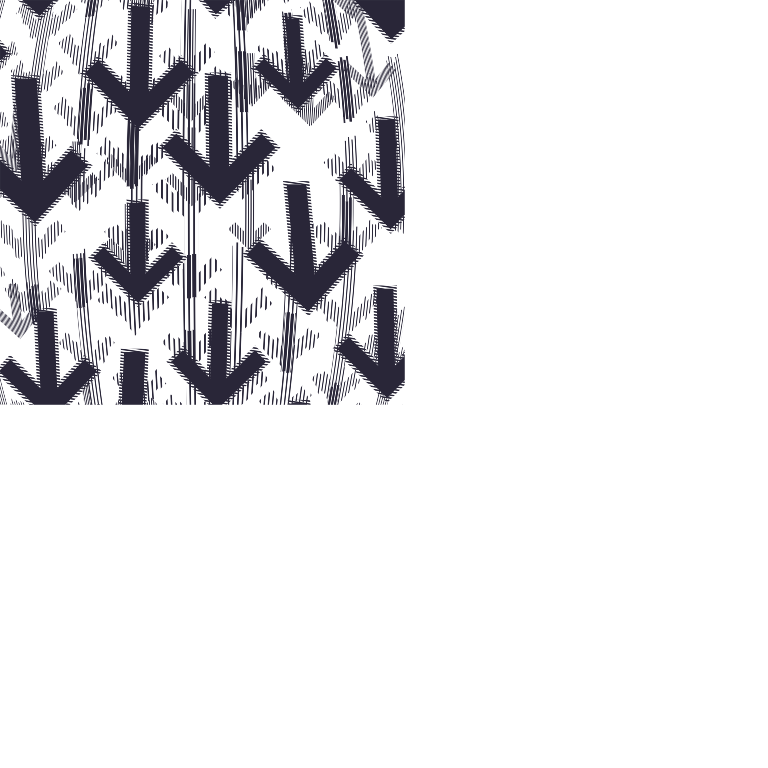
Give the GLSL for this pattern, as a WebGL 2 fragment shader.

```glsl
#version 300 es
precision highp float;
// A square patch in the upper left corner, filled with downward arrows on white.
// Solid arrows lie over bowed columns of arrows cut into fine upright hatching;
// every layer is a jittered, staggered grid of one arrow distance function.
uniform vec2 u_resolution;
out vec4 outColor;

const vec3 PAPER = vec3(1.0);
const vec3 INK = vec3(0.16, 0.15, 0.22);
const float PATCH = 0.527; // side of the patch in canvas units

vec3 hash3(vec2 cell) {
  vec3 h = fract(cell.xyx * vec3(0.1031, 0.1030, 0.0973));
  h += dot(h, h.yxz + 33.33);
  return fract((h.xxy + h.yzz) * h.zyx);
}

// Distance to a down arrow with its tip at the origin
float arrow(vec2 q, float len, float arm, float width) {
  q.x = abs(q.x);
  float stem = max(q.x - 0.5 * width, max(q.y - len, q.x - q.y));
  vec2 d = vec2(q.x + q.y, q.y - q.x) * 0.7071;
  float head = max(abs(d.y - 0.5 * width) - 0.5 * width, d.x - 1.414 * arm);
  return min(stem, head);
}

float box(vec2 q, vec2 halfSize) {
  vec2 d = abs(q) - halfSize;
  return max(d.x, d.y);
}

float fill(float dist, float px) {
  return 1.0 - smoothstep(-0.6 * px, 0.6 * px, dist);
}

// Parallel lines, one per unit of phase, inked over the given share
float hatch(float phase, float share) {
  float soft = 0.45 * fwidth(phase);
  return smoothstep(-soft, soft, 0.5 * share - abs(fract(phase) - 0.5));
}

vec2 tipOf(vec2 cell, vec2 pitch, vec2 jitter, vec3 rnd) {
  return (cell + vec2(0.5, 0.5 * mod(cell.x, 2.0)) + jitter * (rnd.xy - 0.5)) * pitch;
}

// Distances to a layer of hatched arrows (x) and to the dense blocks on their stems (y)
vec2 hatchedLayer(vec2 p, vec2 pitch, float arm, float width, float density, float seed) {
  vec2 dist = vec2(1.0);
  vec2 base = floor(p / pitch);
  for (int i = -1; i <= 1; i++)
  for (int j = -2; j <= 1; j++) {
    vec2 cell = base + vec2(i, j);
    vec3 rnd = hash3(cell + seed);
    if (rnd.z > density) continue;
    vec3 look = hash3(cell + seed + 57.0);
    vec2 q = p - tipOf(cell, pitch, vec2(0.15, 0.4), rnd);
    dist.x = min(dist.x, arrow(q, 0.12 + 0.16 * look.x, arm * (0.8 + 0.3 * look.y), width));
    if (look.z > 0.7) {
      float tall = 0.03 + 0.07 * look.y;
      dist.y = min(dist.y, box(q - vec2(0.0, tall), vec2(0.014, tall)));
    }
  }
  return dist;
}

// Distance to the large solid arrows
float solidLayer(vec2 p) {
  float dist = 1.0;
  vec2 pitch = vec2(0.215, 0.45);
  vec2 base = floor(p / pitch);
  for (int i = -1; i <= 1; i++)
  for (int j = -2; j <= 1; j++) {
    vec2 cell = base + vec2(i, j);
    vec3 rnd = hash3(cell + 19.0);
    vec2 q = p - tipOf(cell, pitch, vec2(0.2, 0.35), rnd);
    float len = mix(0.2, 0.36, rnd.z);
    q.x += 0.24 * (hash3(cell + 83.0).x - 0.5) * q.y; // lean
    dist = min(dist, arrow(q, len, min(0.45 * len, 0.14), 0.155 * len));
  }
  return dist;
}

void main() {
  vec2 uv = gl_FragCoord.xy / u_resolution;
  vec2 p = vec2(uv.x, uv.y - 1.0 + PATCH) / PATCH;
  float px = 1.0 / (PATCH * min(u_resolution.x, u_resolution.y));

  // Columns bow outward at mid height; hatching tightens toward the sides
  vec2 c = p - 0.5;
  float x = c.x / (1.0 - 0.5 * c.y * c.y);
  float phase = 74.0 * (x + 1.5 * x * x * x);
  vec2 bowed = vec2(x + 0.5, p.y);

  // Each hatch line is shifted a little, which leaves ragged dash ends
  vec2 ragged = bowed;
  ragged.y += 0.022 * (hash3(vec2(floor(phase), 7.0)).x - 0.5);
  vec2 loose = hatchedLayer(ragged, vec2(0.133, 0.18), 0.085, 0.034, 0.85, 3.0);
  vec2 fine = hatchedLayer(bowed + vec2(0.05, 0.03), vec2(0.15, 0.2), 0.065, 0.024, 0.4, 41.0);

  float ink = fill(loose.x, px) * hatch(phase, 0.34);
  ink = max(ink, fill(loose.y, px) * hatch(phase, 0.75));
  ink = max(ink, fill(fine.x, px) * hatch(2.0 * phase + 0.3, 0.45));

  // Solid arrows with a comb of short strokes along their edges
  float solid = solidLayer(p);
  ink = max(ink, fill(solid - 0.008, px) * hatch(p.y * 135.0 + p.x * 20.0, 0.5));
  ink = max(ink, fill(solid, px));

  ink *= fill(box(c, vec2(0.5)), px);
  outColor = vec4(mix(PAPER, INK, ink), 1.0);
}
```
